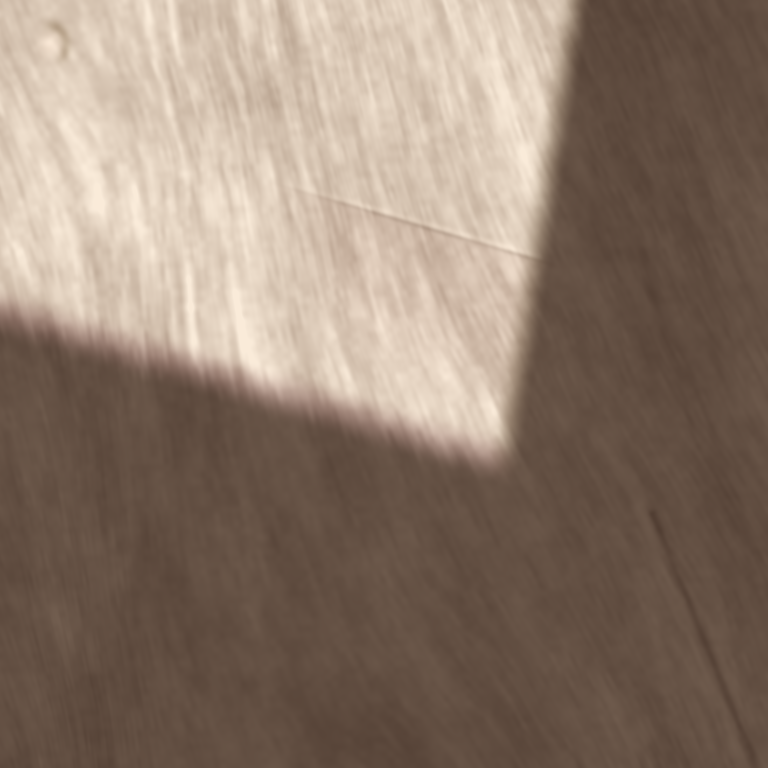
This texture is drawn by a WebGL 2 fragment shader. Its source:

```glsl
#version 300 es
precision highp float;
// Pale wooden planks under a soft-edged wedge of sunlight.
// Stretched value noise follows a bending grain; two half-plane penumbras
// blend sunlit and shaded wood, then a seam, a knot and cracks are added.

#define EDGE_SLOPE 0.29      // fall of the lower light edge and the seam
#define LOWER_EDGE_Y 0.583   // height of the lower edge at the left border
#define RIGHT_EDGE_X 0.600   // right edge extended to the bottom border
#define RIGHT_LEAN 0.153     // rightward lean of that edge with height
#define SEAM_Y 0.866         // height of the seam line at the left border
#define SUN_CONTRAST 1.15
#define SHADE_CONTRAST 0.8
#define FIBRE_DETAIL 0.92    // strength kept by each finer octave

uniform vec2 u_resolution;
out vec4 fragColor;

const vec3 SUN_LOW = vec3(0.71, 0.625, 0.55);
const vec3 SUN_HIGH = vec3(0.95, 0.89, 0.82);
const vec3 SHADE_LOW = vec3(0.325, 0.25, 0.205);
const vec3 SHADE_HIGH = vec3(0.45, 0.372, 0.315);

float hash(ivec2 cell) {
    uint h = uint(cell.x) * 1597334677u ^ uint(cell.y) * 3812015801u;
    h = (h ^ (h >> 15)) * 2246822519u;
    h ^= h >> 13;
    return float(h & 65535u) / 65535.0;
}

float noise(vec2 p) {
    ivec2 i = ivec2(floor(p));
    vec2 f = fract(p);
    f = f * f * (3.0 - 2.0 * f);
    float low = mix(hash(i), hash(i + ivec2(1, 0)), f.x);
    float high = mix(hash(i + ivec2(0, 1)), hash(i + ivec2(1, 1)), f.x);
    return mix(low, high, f.y);
}

// Coordinate across the fibres: steep near the left third, slanted elsewhere.
float acrossGrain(vec2 p) {
    float lean = mix(0.13, 0.45, smoothstep(0.12, 0.75, p.x));
    lean += 0.2 * smoothstep(0.22, 0.0, p.x);
    float wobble = 0.022 * (noise(p * vec2(5.0, 4.0) + 7.0) - 0.5);
    wobble += 0.005 * (noise(p * vec2(17.0, 14.0)) - 0.5);
    return p.x + lean * (p.y - 0.6) + wobble;
}

// Signed streak brightness; finer octaves are also shorter along the grain.
float grain(float u, float y) {
    float sum = 0.0, amp = 0.30, across = 13.0, along = 2.6;
    for (int i = 0; i < 5; i++) {
        sum += amp * (noise(vec2(u * across, y * along) + float(i) * 31.7) - 0.5);
        across *= 1.9;
        along *= 1.95;
        amp *= FIBRE_DETAIL;
    }
    return sum;
}

// Soft stroke from a to b.
float stroke(vec2 p, vec2 a, vec2 b, float width) {
    vec2 d = b - a;
    float t = clamp(dot(p - a, d) / dot(d, d), 0.0, 1.0);
    float r = length(p - a - d * t) / width;
    return exp(-r * r);
}

void main() {
    vec2 p = gl_FragCoord.xy / u_resolution;
    float u = acrossGrain(p);
    float streaks = grain(u, p.y);
    float blotch = noise(p * vec2(9.0, 7.0)) - 0.5;
    float mottle = noise(p * 45.0) + noise(p * 110.0) - 1.0;
    float breaks = smoothstep(0.2, 0.65, noise(p * 24.0 + 3.0));

    // Light wedge, its lower edge roughened by the fibres
    float lowerDist = (p.y - LOWER_EDGE_Y + EDGE_SLOPE * p.x) / length(vec2(1.0, EDGE_SLOPE));
    float rightDist = (RIGHT_EDGE_X + RIGHT_LEAN * p.y - p.x) / length(vec2(1.0, RIGHT_LEAN));
    float lowerLight = smoothstep(-0.026, 0.044, lowerDist + 0.012 * streaks);
    float rightLight = smoothstep(-0.019, 0.030, rightDist);
    float light = lowerLight * rightLight;

    // Plank seam and the slightly duller wood under it
    float seamDist = p.y - SEAM_Y + EDGE_SLOPE * p.x;
    float seamSpan = smoothstep(0.34, 0.5, p.x) * smoothstep(0.74, 0.68, p.x);
    float below = smoothstep(0.003, -0.003, seamDist) * smoothstep(-0.26, -0.1, seamDist);
    below *= smoothstep(0.36, 0.50, u);

    // Sunlit wood
    float fine = noise(vec2(u * 85.0, p.y * 8.0)) - 0.5;
    float fineZone = smoothstep(0.1, 0.2, p.x) * smoothstep(0.5, 0.28, p.x);
    float sunTone = 0.67 + SUN_CONTRAST * (streaks + 0.15 * blotch + 0.13 * mottle);
    sunTone += fine * (0.16 + 0.42 * fineZone) - 0.17 * below;
    sunTone -= 0.24 * smoothstep(0.16, 0.0, p.x) * smoothstep(0.84, 0.96, p.y);
    sunTone += 0.35 * stroke(p, vec2(0.0, 0.73), vec2(0.045, 0.625), 0.011);
    sunTone += 0.2 * stroke(p, vec2(0.075, 0.89), vec2(0.13, 0.73), 0.018);
    vec3 sunlit = mix(SUN_LOW, SUN_HIGH, clamp(sunTone, -0.1, 1.12));
    sunlit += below * vec3(0.004, -0.006, -0.003);

    // Shaded wood
    float shadeTone = 0.48 + SHADE_CONTRAST * (streaks + 0.25 * blotch + 0.15 * mottle);
    shadeTone -= 0.12 * smoothstep(0.6, 1.0, p.y);
    shadeTone += 0.3 * stroke(p, vec2(0.075, 0.20), vec2(0.115, 0.15), 0.025);
    shadeTone -= 0.3 * stroke(p, vec2(0.70, 0.62), vec2(0.755, 0.54), 0.009) * breaks;
    shadeTone -= 0.5 * stroke(p, vec2(0.85, 0.33), vec2(0.985, 0.0), 0.006) * mix(0.25, 1.0, breaks);
    shadeTone += 0.15 * stroke(p, vec2(0.83, 0.34), vec2(0.965, 0.0), 0.012);
    vec3 shaded = mix(SHADE_LOW, SHADE_HIGH, clamp(shadeTone, -0.2, 1.2));

    // Penumbra: mauve along the lower edge, warm along the right
    vec3 color = mix(shaded, sunlit, light);
    color += 4.0 * lowerLight * (1.0 - lowerLight) * rightLight * vec3(0.005, -0.028, -0.014);
    color += 4.0 * rightLight * (1.0 - rightLight) * lowerLight * vec3(0.0, -0.004, -0.018);

    // Seam groove and its lit lip
    float groove = exp(-pow((seamDist + 0.002) / 0.0035, 2.0));
    float lip = exp(-pow((seamDist - 0.004) / 0.004, 2.0));
    color += seamSpan * (0.04 * lip - 0.07 * groove * mix(0.4, 1.0, breaks)) * mix(0.25, 1.0, light);

    // Knot: pale bump inside a dark, broken hook
    vec2 k = p - vec2(0.066, 0.942);
    float ring = exp(-pow((length(k * vec2(1.0, 0.85)) - 0.020) / 0.007, 2.0));
    color += 0.11 * exp(-dot(k, k) / 0.00025);
    color -= vec3(0.13, 0.14, 0.16) * ring * smoothstep(-0.008, 0.018, k.x + 0.4 * k.y);

    fragColor = vec4(clamp(color, 0.0, 1.0), 1.0);
}
```
